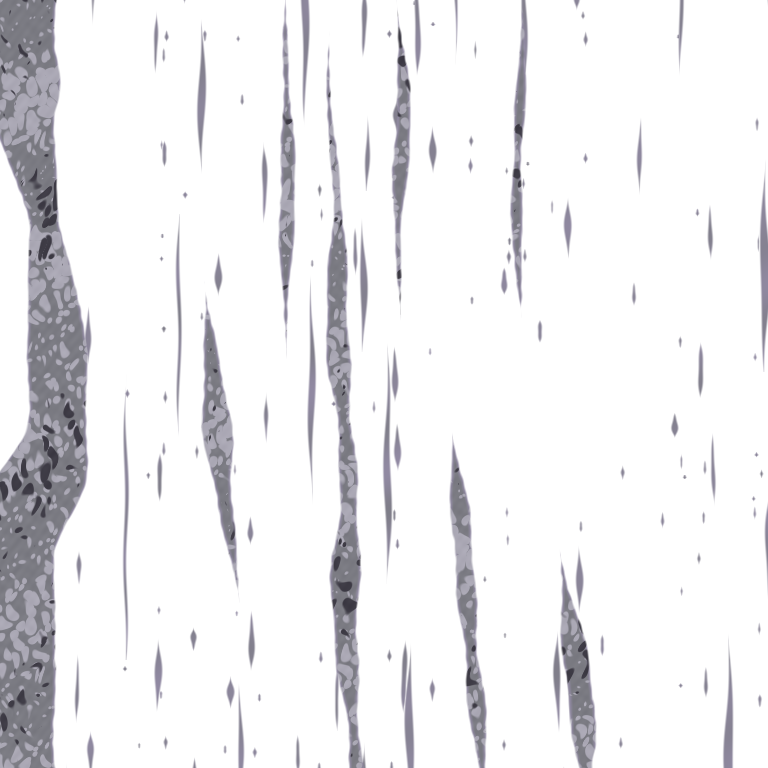
Write a Shadertoy shader that draws this texture.

```glsl
#define PAPER   vec3(1.0)
#define GREY    vec3(0.48, 0.48, 0.51)
#define PALE    vec3(0.67, 0.66, 0.71)
#define VIOLET  vec3(0.57, 0.54, 0.64)
#define DARK    vec3(0.24, 0.23, 0.27)
#define SOFT    0.0018
#define STRINGERS 7
#define SPACING 0.078
#define WOBBLE  0.007

float hash(vec2 p) {
    return fract(sin(dot(p, vec2(127.1, 311.7))) * 43758.5);
}

// Layered sines, about -1 to 1
float wave(vec2 p) {
    return (sin(p.x + 1.7 * sin(0.8 * p.y)) + sin(1.3 * p.y + 2.0 * sin(0.6 * p.x))
          + sin(1.9 * p.x - 1.4 * p.y)) / 3.0;
}

// Distance to the nearest scattered point
float cellular(vec2 p) {
    vec2 id = floor(p);
    float nearest = 2.0;
    for (int j = -1; j <= 1; j++)
    for (int i = -1; i <= 1; i++) {
        vec2 c = id + vec2(i, j);
        vec2 point = c + vec2(hash(c), hash(c + 57.3));
        nearest = min(nearest, length(p - point));
    }
    return nearest;
}

// Wide vein along the left side; negative inside
float veinDist(vec2 p) {
    float belly = smoothstep(0.27, 0.39, p.y) * (1.0 - smoothstep(0.52, 0.78, p.y));
    float notch = smoothstep(0.32, 0.46, p.y) * (1.0 - smoothstep(0.70, 0.92, p.y));
    float knob = exp(-pow((p.y - 0.89) / 0.035, 2.0));
    float rough = 0.003 * wave(vec2(3.0, 38.0 * p.y));
    float right = 0.071 + 0.042 * belly + 0.007 * knob + rough;
    float left = -0.03 + 0.067 * notch - rough;
    return max(left - p.x, p.x - right);
}

// Long tapered stringers, alternating low and high
float stringerDist(vec2 p) {
    float d = 1.0;
    for (int i = 0; i < STRINGERS; i++) {
        float k = float(i);
        float high = mod(k, 2.0);
        float rnd = hash(vec2(k, 4.0));
        float centre = mix(0.42 - 0.055 * k, 0.80 - 0.03 * rnd, high);
        float halfLen = 0.17 + 0.06 * rnd + 0.40 * max(0.0, 1.0 - abs(k - 2.0));
        float t = (p.y - centre) / halfLen;
        float bulge = 0.8 + 0.25 * sin(17.0 * p.y + 2.0 * k) + 0.15 * sin(47.0 * p.y + k);
        float halfWidth = mix(0.017, 0.010, high) * (1.0 - t * t) * bulge;
        float x = 0.29 + SPACING * k + 0.015 * (rnd - 0.5)
                + WOBBLE * wave(vec2(2.0 * k, 13.0 * p.y)) - 0.02 * t * (1.0 - high);
        d = min(d, abs(p.x - x) - halfWidth);
    }
    return d;
}

// One spindle in some cells of a column-shifted grid
float flakeDist(vec2 p, vec2 cell, vec2 halfMin, vec2 halfMax, float density, float seed) {
    float column = floor(p.x / cell.x);
    p.y += cell.y * hash(vec2(column, seed));
    vec2 id = vec2(column, floor(p.y / cell.y));
    vec2 q = p - (id + 0.5) * cell;
    vec2 s = id + seed;
    vec2 halfSize = mix(halfMin, halfMax, vec2(hash(s + 1.3), hash(s + 2.7)));
    vec2 room = max(0.5 * cell - halfSize - 0.003, 0.0);
    q -= room * (2.0 * vec2(hash(s + 5.1), hash(s + 8.9)) - 1.0) * vec2(0.8, 1.0);
    float t = q.y / halfSize.y;
    q.x += 0.0015 * sin(35.0 * p.y + 6.0 * hash(s)) * smoothstep(0.01, 0.05, halfSize.y);
    float profile = (1.0 - t * t) * (0.85 + 0.25 * sin(3.0 * t + 6.0 * hash(s + 3.3)));
    float d = abs(q.x) - halfSize.x * profile;
    float busy = density * (0.3 + 1.4 * hash(vec2(column, seed + 9.0)));
    return hash(s + 6.2) < busy ? d : 1.0;
}

// Mottled filling of the thick bodies
vec3 filling(vec2 p, float depth) {
    vec2 warp = vec2(wave(90.0 * p), wave(90.0 * p.yx + 4.0));
    float paleSize = 0.32 + 0.32 * wave(vec2(14.0, 21.0) * p + 1.0);
    float darkSize = 0.08 + 0.36 * wave(vec2(19.0, 16.0) * p + 5.0);
    float pale = cellular(vec2(75.0, 58.0) * p + 0.45 * warp);
    float dark = cellular(vec2(48.0, 30.0) * p + 0.40 * warp.yx + 11.0);
    vec3 col = mix(VIOLET, GREY, smoothstep(0.0, 0.005, depth));
    col = mix(col, PALE, 1.0 - smoothstep(paleSize - 0.1, paleSize + 0.06, pale));
    col = mix(col, DARK, 1.0 - smoothstep(darkSize - 0.08, darkSize + 0.03, dark));
    return col + 0.018 * wave(260.0 * p);
}

void mainImage(out vec4 fragColor, in vec2 fragCoord) {
    vec2 p = fragCoord / iResolution.y;
    float soft = max(SOFT, 0.7 / iResolution.y);

    // Thick bodies and the thin flakes between them
    float thick = min(veinDist(p), stringerDist(p)) + 0.0008 * wave(170.0 * p);
    float thin = flakeDist(p, vec2(0.07, 0.40), vec2(0.003, 0.05), vec2(0.006, 0.17), 0.42, 3.0);
    thin = min(thin, flakeDist(p, vec2(0.045, 0.14), vec2(0.0025, 0.012), vec2(0.005, 0.045), 0.25, 17.0));
    thin = min(thin, flakeDist(p, vec2(0.025, 0.03), vec2(0.001, 0.002), vec2(0.0024, 0.008), 0.08, 31.0));
    thin = p.x < 0.10 && veinDist(p) > 0.0 && p.y > 0.4 ? 1.0 : thin;

    // Flakes first, bodies over them
    vec3 flake = mix(VIOLET, GREY, 0.4 + 0.4 * wave(vec2(30.0, 45.0) * p));
    vec3 col = mix(PAPER, flake, 1.0 - smoothstep(-soft, soft, thin));
    col = mix(col, filling(p, -thick), 1.0 - smoothstep(-soft, soft, thick));
    fragColor = vec4(col, 1.0);
}
```
